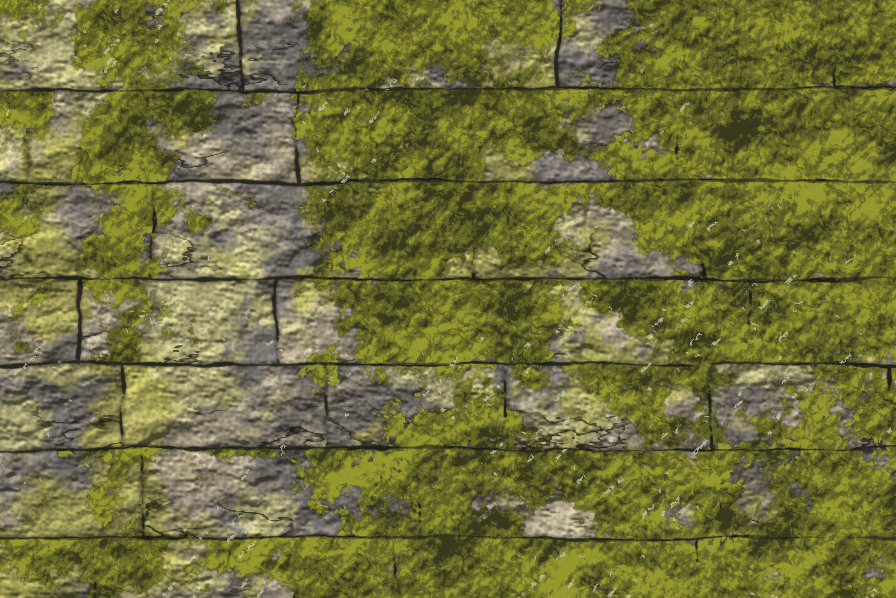
This texture is drawn by a Shadertoy shader. Its source:

```glsl
// Weathered stone wall in seven uneven courses, overgrown with moss and lichen.

#define ASPECT 1.5
#define JOINT_HALF_WIDTH 0.0023
#define MOSS_PATCH_SCALE 12.0
#define TUFT_SCALE 80.0
#define RELIEF_SCALE 13.0
#define RELIEF_STRENGTH 2.6
#define SPECK_SCALE 48.0

const vec3 SLATE     = vec3(0.43, 0.41, 0.39);
const vec3 SAND      = vec3(0.61, 0.57, 0.48);
const vec3 LICHEN    = vec3(0.69, 0.67, 0.46);
const vec3 ALGAE     = vec3(0.58, 0.57, 0.26);
const vec3 MOSS_DARK = vec3(0.22, 0.22, 0.11);
const vec3 MOSS_MID  = vec3(0.39, 0.40, 0.15);
const vec3 MOSS_LIT  = vec3(0.59, 0.60, 0.18);
const vec3 GAP       = vec3(0.13, 0.13, 0.10);
const vec3 SPECK     = vec3(0.78, 0.79, 0.70);

// Per course: first joint, joint pitch, shift of odd joints, moss bias.
const vec4 COURSES[7] = vec4[7](
    vec4(0.267, 0.334,  0.024,  0.15), vec4(0.029, 0.365, -0.066,  0.20),
    vec4(0.167, 0.309,  0.051,  0.00), vec4(0.091, 0.371, -0.152, -0.10),
    vec4(0.137, 0.213,  0.015, -0.36), vec4(0.161, 0.322, -0.014, -0.02),
    vec4(0.104, 0.336,  0.000,  0.24));

vec2 hash2(vec2 p) {
    vec2 k = vec2(dot(p, vec2(127.1, 311.7)), dot(p, vec2(269.5, 183.3)));
    return fract(sin(k) * 43758.5);
}

float valueNoise(vec2 p) {
    vec2 i = floor(p), f = fract(p);
    f = f * f * (3.0 - 2.0 * f);
    float low = mix(hash2(i).x, hash2(i + vec2(1, 0)).x, f.x);
    float high = mix(hash2(i + vec2(0, 1)).x, hash2(i + vec2(1, 1)).x, f.x);
    return mix(low, high, f.y);
}

// Rotated octaves of noise; roughly -0.8 to 0.8.
float fbm(vec2 p) {
    float sum = 0.0, amp = 1.4;
    p *= 0.5;
    for (int i = 0; i < 6; i++) {
        sum += amp * (valueNoise(p) - 0.5);
        p = mat2(0.8, 0.6, -0.6, 0.8) * p * 1.95 + 11.7;
        amp *= 0.6;
    }
    return sum;
}

// Cellular noise: distance to the nearest seed and that seed's random value.
vec2 cellular(vec2 p) {
    vec2 cell = floor(p), best = vec2(9.0, 0.0);
    for (int y = -1; y <= 1; y++)
    for (int x = -1; x <= 1; x++) {
        vec2 id = cell + vec2(x, y);
        float d = length(id + hash2(id) - p);
        if (d < best.x) best = vec2(d, hash2(id + 7.3).x);
    }
    return best;
}

// Depth below the top edge of the ledge under course i.
float ledge(float i) {
    return 0.15 * (i + 1.0) + 0.017 * exp(-(i - 2.2) * (i - 2.2));
}

float stoneHeight(vec2 p) {
    float broad = fbm(p * vec2(0.8, 1.2) * RELIEF_SCALE);
    return broad + 0.25 * cellular(p * vec2(16.0, 26.0) + 1.5 * broad).x;
}

void mainImage(out vec4 fragColor, in vec2 fragCoord) {
    vec2 p = fragCoord / iResolution.xy * vec2(ASPECT, 1.0);
    float px = 1.0 / iResolution.y;

    // Courses, with slightly wavering ledges
    float wobble = 0.005 * fbm(p * 16.0);
    float depth = 1.0 - p.y + wobble;
    float row = 0.0;
    for (int i = 0; i < 6; i++) row += step(ledge(float(i)), depth);
    vec4 course = COURSES[int(row)];
    float below = ledge(row) - depth;
    float above = depth - ledge(row - 1.0) + (row < 0.5 ? 0.03 : 0.0);
    float rise = below / (below + above);

    // Upright joints and block number
    float x = p.x / ASPECT + wobble, upright = 9.0, block = 0.0;
    for (int k = -1; k < 6; k++) {
        float odd = abs(mod(float(k), 2.0));
        float joint = course.x + course.y * float(k) + course.z * odd;
        upright = min(upright, abs(x - joint) * ASPECT);
        block += step(joint, x);
    }
    vec2 seed = hash2(vec2(block, row));
    vec2 q = p + seed * 9.0;

    // Stone: slate and sand with pale lichen and green film
    float stain = fbm(q * 12.0) + 0.6 * (seed.x - 0.5);
    vec3 color = mix(SLATE, SAND, smoothstep(-0.35, 0.35, stain));
    color = mix(color, LICHEN, 0.85 * smoothstep(-0.05, 0.4, fbm(q * 15.0 + 20.0)));
    color = mix(color, ALGAE, 0.7 * smoothstep(0.0, 0.4, fbm(p * 13.0 + 41.0)));

    // Split faces lit from above, with shadows under ragged overhangs
    float slope = stoneHeight(q) - stoneHeight(q + vec2(-0.002, 0.005));
    color *= 1.0 + clamp(RELIEF_STRENGTH * slope, -0.5, 0.35);
    float chip = fbm(q * vec2(9.0, 22.0) + 63.0);
    float overhang = smoothstep(0.0, 0.03, chip) * (1.0 - smoothstep(0.03, 0.16, chip));
    overhang *= smoothstep(0.7, 0.25, rise) * smoothstep(-0.1, 0.2, fbm(p * 14.0 + 90.0));
    color *= 1.0 - 0.6 * overhang;
    color *= 0.88 + 0.24 * cellular(p * 120.0).x;

    // Moss coverage, thickest under the ledges and to the right
    vec2 tuft = cellular(p * TUFT_SCALE + 1.5 * fbm(p * 60.0));
    float moss = fbm(p * MOSS_PATCH_SCALE + vec2(3.0, row * 2.3));
    moss += course.w + 0.35 * (rise - 0.5) + 0.18 * (x - 0.5);
    moss += 0.25 * (0.45 - tuft.x) + 0.28 * fbm(p * 48.0);

    // Joints: soft contact shade, then the dark gap
    float level = min(below, above);
    float wear = fbm(p * 40.0 + 15.0);
    float width = JOINT_HALF_WIDTH * (1.0 + 1.1 * wear);
    color *= 0.72 + 0.28 * smoothstep(0.0, 0.010, min(level, upright));
    float levelGap = 1.0 - smoothstep(width - px, width + px, level);
    float uprightGap = 1.0 - smoothstep(width - px, width + px, upright);
    uprightGap *= smoothstep(-0.4, 0.0, wear);
    color = mix(color, GAP, 0.9 * max(levelGap, uprightGap));

    // Moss body: tufts over rolling light and shade
    float roll = fbm(p * 34.0) - fbm(p * 34.0 + vec2(-0.1, 0.25));
    float tone = 0.52 + 0.65 * (0.42 - tuft.x) + 0.3 * (tuft.y - 0.5);
    tone += 0.9 * roll + 0.4 * fbm(p * 22.0 + 9.0);
    vec3 mossColor = mix(MOSS_DARK, MOSS_MID, smoothstep(0.0, 0.5, tone));
    mossColor = mix(mossColor, MOSS_LIT, smoothstep(0.45, 1.0, tone));
    color *= 1.0 - 0.25 * smoothstep(-0.14, 0.02, moss);
    float cover = smoothstep(-0.04, 0.10, moss);
    float bridge = smoothstep(0.1, 0.4, moss);
    cover *= 1.0 - levelGap * (1.0 - 0.4 * bridge);
    cover *= 1.0 - uprightGap * (1.0 - 0.9 * bridge);
    color = mix(color, mossColor, cover);

    // Pale lichen specks in loose clusters
    vec2 spot = cellular(p * SPECK_SCALE + 0.8 * fbm(p * 90.0));
    float speck = step(0.85, spot.y) * (1.0 - smoothstep(0.1, 0.24, spot.x));
    color = mix(color, SPECK, 0.75 * speck * smoothstep(0.0, 0.2, fbm(p * 9.0 + 77.0)));

    fragColor = vec4(clamp(color, 0.0, 1.0), 1.0);
}
```
